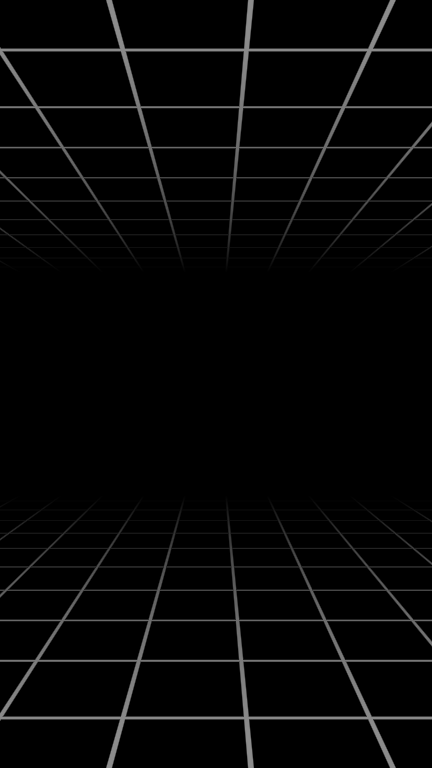
A WebGL 1 fragment shader for this background:

```glsl
precision highp float;
// Mirrored perspective grids on floor and ceiling, fading into a black horizon.

uniform vec2 u_resolution;

#define ROW_DENSITY 2.107    // rows of depth per inverse height
#define ROW_PHASE 0.845
#define COLUMN_WIDTH 0.3698  // cell width relative to distance from horizon
#define COLUMN_PHASE 0.2465
#define LINE_WIDTH 0.041     // fraction of a cell
#define LINE_GRAY 0.55
#define FOG_NEAR 4.6         // depth in rows
#define FOG_FAR 14.5
#define SOFTNESS 1.3         // edge filter in pixels

// Box-filtered coverage of lines lying at whole values of coord
float gridLine(float coord, float footprint) {
  float offset = fract(coord + 0.5) - 0.5;
  float halfLine = 0.5 * LINE_WIDTH;
  float halfFilter = 0.5 * footprint;
  float upper = clamp(offset + halfFilter, -halfLine, halfLine);
  float lower = clamp(offset - halfFilter, -halfLine, halfLine);
  return (upper - lower) / footprint;
}

void main() {
  vec2 p = (gl_FragCoord.xy - 0.5 * u_resolution) / u_resolution.y;
  float pixel = SOFTNESS / u_resolution.y;

  // Project both halves onto a plane
  float drop = max(abs(p.y), 0.01);
  float depth = ROW_DENSITY / drop;
  float slope = p.x / drop;

  // Filter widths follow the gradient of each coordinate
  float rowFootprint = pixel * depth / drop;
  float columnFootprint = pixel * length(vec2(1.0, slope)) / (drop * COLUMN_WIDTH);
  float rows = gridLine(depth - ROW_PHASE, rowFootprint);
  float columns = gridLine(slope / COLUMN_WIDTH - COLUMN_PHASE, columnFootprint);

  // Fade with depth
  float fog = clamp((FOG_FAR - depth) / (FOG_FAR - FOG_NEAR), 0.0, 1.0);
  gl_FragColor = vec4(vec3(LINE_GRAY * fog * max(rows, columns)), 1.0);
}
```
